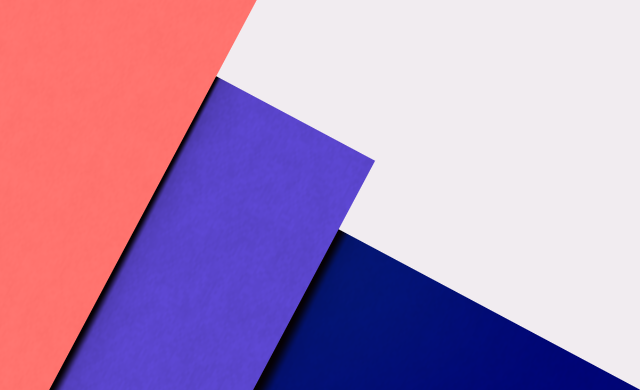
Give the GLSL for this background, as a Shadertoy shader.

```glsl
// Overlapping sheets of coral, violet and navy paper with soft shadows on a pale ground

// Colours
const vec3 GROUND = vec3(0.945, 0.926, 0.940);
const vec3 CORAL = vec3(1.000, 0.450, 0.430);
const vec3 VIOLET = vec3(0.355, 0.272, 0.805);
const vec3 NAVY_NEAR = vec3(0.015, 0.085, 0.460);
const vec3 NAVY_FAR = vec3(0.000, 0.020, 0.460);
const vec3 SHADOW = vec3(0.020, 0.003, 0.020);

// Layout, in canvas heights along the tilted paper axes
const vec2 ACROSS = vec2(0.883, -0.470);
const vec2 ALONG = vec2(0.470, 0.883);
const float CORAL_EDGE = 0.1113;
const float VIOLET_EDGE = 0.573;
const float VIOLET_TOP = 0.971;
const float NAVY_TOP = 0.772;

// Shadow widths at the foot and head of each edge
const vec2 CORAL_SHADOW = vec2(0.034, 0.016);
const vec2 VIOLET_SHADOW = vec2(0.046, 0.034);
const float SHADOW_FADE = 0.035;
const float SHADOW_DEPTH = 0.28;

// Paper texture
const float GRAIN_SCALE = 170.0;
const float GRAIN_AMOUNT = 0.035;
const float MOTTLE_AMOUNT = 0.025;

float hash(vec2 cell) {
    vec3 q = fract(vec3(cell.xyx) * 0.1031);
    q += dot(q, q.yzx + 33.33);
    return fract((q.x + q.y) * q.z);
}

float valueNoise(vec2 p) {
    vec2 cell = floor(p);
    vec2 f = fract(p);
    f = f * f * (3.0 - 2.0 * f);
    float low = mix(hash(cell), hash(cell + vec2(1.0, 0.0)), f.x);
    float high = mix(hash(cell + vec2(0.0, 1.0)), hash(cell + 1.0), f.x);
    return mix(low, high, f.y);
}

// Fine fibres over broader mottling, centred on zero
float paperGrain(vec2 p) {
    float fibres = valueNoise(p * GRAIN_SCALE * vec2(1.0, 0.6) + 40.0) - 0.5;
    float mottle = valueNoise(p * vec2(34.0, 22.0) + 90.0) - 0.5;
    return GRAIN_AMOUNT * fibres + MOTTLE_AMOUNT * mottle;
}

// Dark contact core with a faint wide fade
vec3 castShadow(vec3 paper, float dist, float width) {
    float core = smoothstep(0.12 * width, width, dist);
    float fade = 1.0 - SHADOW_DEPTH * exp(-max(dist, 0.0) / SHADOW_FADE);
    return mix(SHADOW, paper * fade, core);
}

float coverage(float dist) {
    return clamp(0.5 - dist * iResolution.y, 0.0, 1.0);
}

void mainImage(out vec4 fragColor, in vec2 fragCoord) {
    vec2 p = fragCoord / iResolution.y;
    float u = dot(p, ACROSS);
    float v = dot(p, ALONG);
    float grain = paperGrain(vec2(u, v));
    vec3 color = GROUND;

    // Navy sheet
    float navyShade = smoothstep(0.6, 1.3, u) + 0.3 * (1.0 - smoothstep(0.3, 0.7, v));
    vec3 navy = mix(NAVY_NEAR, NAVY_FAR, clamp(navyShade, 0.0, 1.0));
    navy *= 1.0 + 1.2 * grain;
    float violetWidth = mix(VIOLET_SHADOW.x, VIOLET_SHADOW.y, smoothstep(0.3, NAVY_TOP, v));
    navy = castShadow(navy, u - VIOLET_EDGE, violetWidth);
    color = mix(color, navy, coverage(v - NAVY_TOP));

    // Violet sheet
    vec3 violet = VIOLET * (1.0 + 1.6 * grain);
    float coralWidth = mix(CORAL_SHADOW.x, CORAL_SHADOW.y, clamp(v / VIOLET_TOP, 0.0, 1.0));
    violet = castShadow(violet, u - CORAL_EDGE, coralWidth);
    color = mix(color, violet, coverage(max(u - VIOLET_EDGE, v - VIOLET_TOP)));

    // Coral sheet
    vec3 coral = CORAL * (1.0 + grain * vec3(0.3, 1.0, 1.0));
    color = mix(color, coral, coverage(u - CORAL_EDGE));

    fragColor = vec4(clamp(color, 0.0, 1.0), 1.0);
}
```
